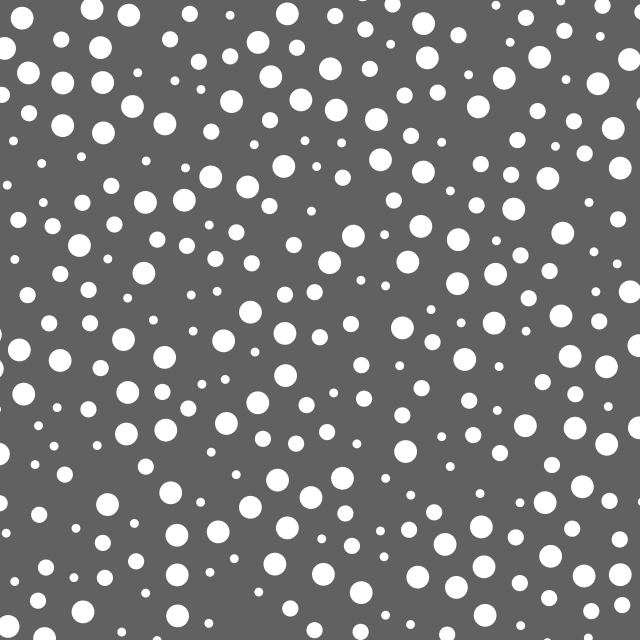
Reproduce this pattern procedurally as a Shadertoy shader.

```glsl
// Integer hash: three values in 0..1 for each cell
vec3 hash3(vec2 cell) {
    uvec3 v = uvec3(ivec3(cell, 7)) * 1664525u + 1013904223u;
    v.x += v.y * v.z; v.y += v.z * v.x; v.z += v.x * v.y;
    v ^= v >> 16u;
    v.x += v.y * v.z; v.y += v.z * v.x; v.z += v.x * v.y;
    return vec3(v >> 8u) / 16777216.0;
}

// Jittered centre on staggered rows (xy) and one of three radii (z)
vec3 seedDot(vec2 cell) {
    vec3 h = hash3(cell);
    float stagger = 0.5 * mod(cell.y, 2.0) - 0.25;
    float radius = h.z < 0.27 ? 0.117 : h.z < 0.63 ? 0.214 : 0.302;
    return vec3(cell + 0.5 + vec2(stagger, 0.0) + 0.62 * (h.xy - 0.5), radius);
}

// Push a dot away from crowding neighbours to keep even gaps
vec3 spacedDot(vec2 cell) {
    vec3 dot0 = seedDot(cell);
    vec2 push = vec2(0.0);
    for (int y = -1; y <= 1; y++)
    for (int x = -2; x <= 2; x++) {
        if (x == 0 && y == 0) continue;
        vec3 other = seedDot(cell + vec2(x, y));
        vec2 away = dot0.xy - other.xy;
        float dist = max(length(away), 0.001);
        float spacing = dot0.z + other.z + 0.47;
        push += away / dist * max(spacing - dist, 0.0) * 0.45;
    }
    return vec3(dot0.xy + push, dot0.z);
}

void mainImage(out vec4 fragColor, in vec2 fragCoord) {
    // Tilted grid, 17 cells per canvas height
    vec2 uv = fragCoord / iResolution.y;
    float c = cos(0.37), s = sin(0.37);
    vec2 p = mat2(c, s, -s, c) * uv * 17.0;
    float pixel = 17.0 / iResolution.y;

    // Signed distance to the nearest dot edge
    float edge = 1.0;
    for (int y = -1; y <= 1; y++)
    for (int x = -1; x <= 1; x++) {
        vec3 disc = spacedDot(floor(p) + vec2(x, y));
        edge = min(edge, length(p - disc.xy) - disc.z);
    }

    float cover = clamp(0.5 - edge / pixel, 0.0, 1.0);
    vec3 grey = vec3(0.38), white = vec3(1.0);
    fragColor = vec4(mix(grey, white, cover), 1.0);
}
```
